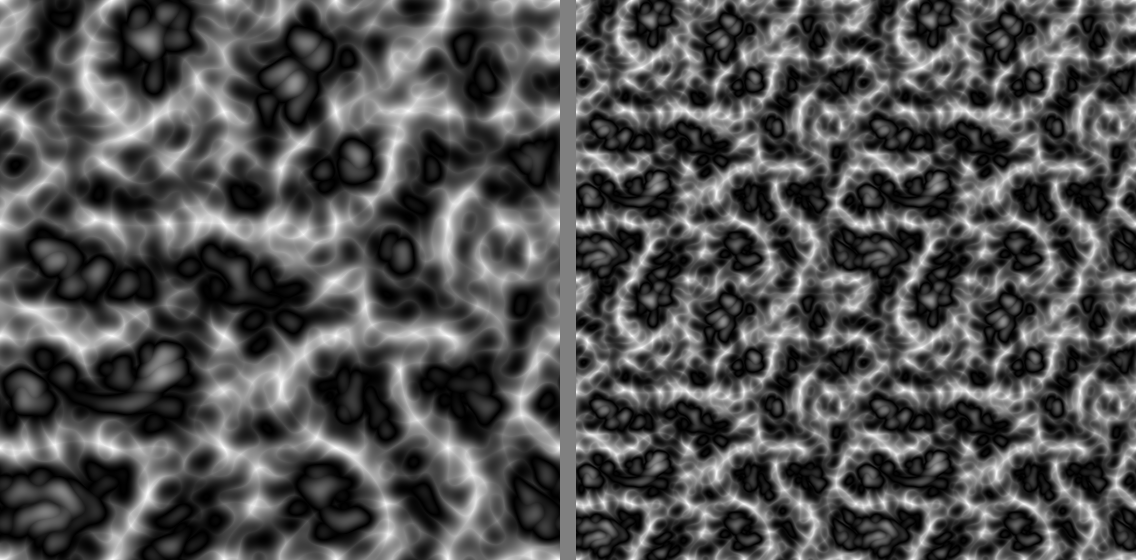
Left: one tile. Right: repeated 2 by 2.
This texture is drawn by a three.js fragment shader. Its source:

```glsl
varying vec2 vUv;

const float BASE_CELLS = 5.0;    // lattice cells across the tile, first octave
const int OCTAVES = 3;
const float GAIN = 0.55;         // amplitude ratio between octaves
const float STRENGTH = 2.05;     // how far turbulence pulls down from white
const float FOLD_SOFTNESS = 1.2; // widens the dark rims around the blobs
const float TAU = 6.2831853;

float hash(vec3 p) {
  p = fract(p * vec3(0.1031, 0.1030, 0.0973));
  p += dot(p, p.yzx + 33.33);
  return fract((p.x + p.y) * p.z);
}

// Unit gradient at a lattice corner, wrapped to the tile
vec2 gradientAt(vec2 corner, float cells, float salt) {
  float angle = TAU * hash(vec3(mod(corner, cells) + 7.0, salt));
  return vec2(cos(angle), sin(angle));
}

// Periodic gradient noise, zero at every lattice corner
float gradientNoise(vec2 p, float cells, float salt) {
  vec2 cell = floor(p);
  vec2 f = p - cell;
  vec2 fade = f * f * f * (f * (f * 6.0 - 15.0) + 10.0);
  vec2 right = vec2(1.0, 0.0);
  vec2 up = vec2(0.0, 1.0);
  float a = dot(gradientAt(cell, cells, salt), f);
  float b = dot(gradientAt(cell + right, cells, salt), f - right);
  float c = dot(gradientAt(cell + up, cells, salt), f - up);
  float d = dot(gradientAt(cell + 1.0, cells, salt), f - 1.0);
  return mix(mix(a, b, fade.x), mix(c, d, fade.x), fade.y);
}

// Sum of creased octaves sharing the same lattice corners
float turbulence(vec2 uv) {
  float sum = 0.0;
  float amplitude = 1.0;
  float cells = BASE_CELLS;
  for (int i = 0; i < OCTAVES; i++) {
    float salt = 11.0 + 17.0 * float(i);
    sum += amplitude * abs(gradientNoise(uv * cells, cells, salt));
    amplitude *= GAIN;
    cells *= 2.0;
  }
  return sum;
}

void main() {
  // Bright ridges fall to black, then fold back up inside the blobs
  float folded = abs(1.0 - STRENGTH * turbulence(vUv));
  float grey = pow(folded, FOLD_SOFTNESS);
  gl_FragColor = vec4(vec3(clamp(grey, 0.0, 1.0)), 1.0);
}
```
